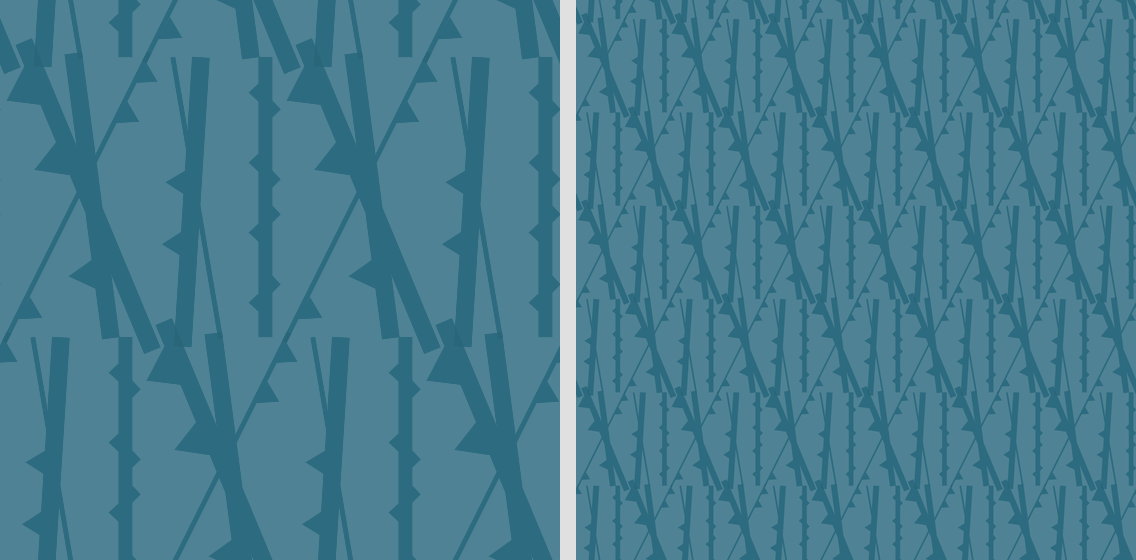
Left: one tile. Right: repeated 3 by 3.
A Shadertoy shader for this pattern:

```glsl
// Straight bar with flat ends
float stem(vec2 p, vec2 a, vec2 b, float halfWidth) {
    vec2 dir = normalize(b - a), q = p - 0.5 * (a + b);
    float along = abs(dot(q, dir)) - 0.5 * length(b - a);
    float across = abs(dot(q, vec2(-dir.y, dir.x))) - halfWidth;
    return max(along, across);
}

float cross2(vec2 a, vec2 b) { return a.x * b.y - a.y * b.x; }

float edge(vec2 p, vec2 a, vec2 b) { return cross2(p - a, normalize(b - a)); }

// Triangle with its base buried in a stem
float thorn(vec2 p, vec2 tip, vec2 b, vec2 c) {
    float side = sign(cross2(b - tip, c - tip));
    return max(side * edge(p, tip, b), max(side * edge(p, b, c), side * edge(p, c, tip)));
}

// Small thorn of the long diagonal twig
float twigThorn(vec2 p, vec2 tip) {
    return thorn(p, tip, tip + vec2(-17, -29), tip + vec2(-34, 2));
}

float thicket(vec2 p) {
    // Crossed pair of heavy stems
    float d = stem(p, vec2(32.5, 57), vec2(209, 481), 12.2);
    d = min(d, stem(p, vec2(100.5, 73), vec2(152, 464), 12.2));
    d = min(d, thorn(p, vec2(9, 138), vec2(36, 86), vec2(60, 144.5)));
    d = min(d, thorn(p, vec2(47, 233), vec2(80, 191), vec2(100, 241)));
    d = min(d, thorn(p, vec2(94, 379), vec2(129, 354), vec2(135, 398)));

    // Long diagonal twig
    d = min(d, stem(p, vec2(204.5, 72), vec2(6, 469), 3.4));
    d = min(d, twigThorn(p, vec2(216, 112)));
    d = min(d, twigThorn(p, vec2(191, 167)));
    d = min(d, twigThorn(p, vec2(58, 436)));

    // Leaning stem crossed by a thin twig
    d = min(d, stem(p, vec2(275.5, 78.5), vec2(250.5, 475.5), 12.2));
    d = min(d, stem(p, vec2(237, 78.5), vec2(302.5, 464.5), 3.4));
    d = min(d, thorn(p, vec2(227, 250), vec2(254, 234), vec2(253, 267)));
    d = min(d, thorn(p, vec2(222, 335), vec2(249, 317.5), vec2(248, 351)));

    // Upright stem with thorns on both sides
    d = min(d, stem(p, vec2(364, 78), vec2(364, 462.5), 9.6));
    for (int i = 0; i < 4; i++) {
        float left = 127.0 + 96.0 * float(i);
        float right = 150.0 + 96.0 * float(i) - 48.0 * float(i / 2);
        d = min(d, thorn(p, vec2(341, left), vec2(357, left - 15.0), vec2(357, left + 15.0)));
        d = min(d, thorn(p, vec2(385, right), vec2(371, right - 15.0), vec2(371, right + 14.0)));
    }
    return d;
}

void mainImage(out vec4 fragColor, in vec2 fragCoord) {
    // 768 units span the canvas, y pointing down
    vec2 uv = fragCoord / iResolution.xy;
    vec2 p = 768.0 * vec2(uv.x, 1.0 - uv.y);
    float blur = 384.0 / iResolution.y;

    // Two staggered rows, each repeated twice across
    vec3 color = vec3(0.31, 0.51, 0.58);
    float under = 0.0;
    for (int row = 0; row < 2; row++) {
        vec2 q = p - vec2(192, 384) * float(row);
        q = mod(q - vec2(1.5, 20), vec2(384, 768)) + vec2(1.5, 20);
        float ink = 1.0 - smoothstep(-blur, blur, thicket(q));
        // Overlapping ends print a little darker
        color = mix(color, vec3(0.175, 0.42, 0.50) * (1.0 - 0.05 * under), ink);
        under = ink;
    }
    fragColor = vec4(color, 1.0);
}
```
